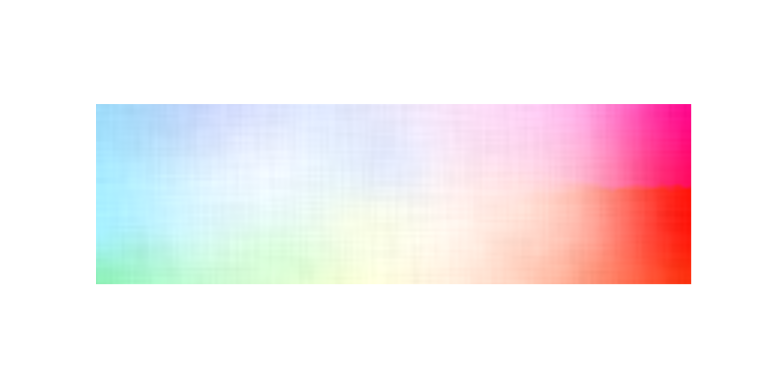
Give the GLSL for this background, as a Shadertoy shader.

```glsl
// A soft rainbow panel on white: four rows of colour stops are blended
// by smooth curves, pale glows are laid over the middle, and value noise
// adds cloudy mottling, a faint weave and a ragged pink-to-red seam.

const vec3 PAPER = vec3(1.0);
const vec2 PANEL_MIN = vec2(0.125, 0.260);
const vec2 PANEL_MAX = vec2(0.900, 0.729);
const float PANEL_ASPECT = 3.3;
const float SEAM_HEIGHT = 0.54;
const float SEAM_RAGGED = 0.035;
const float SEAM_SOFT = 0.28;
const float SEAM_SHARP = 0.025;
const float CLOUD_AMOUNT = 0.045;
const float WEAVE_AMOUNT = 0.022;
const int LAST_STOP = 5;

// Colour stops from left to right, one row per height
const vec3 TOP_ROW[6] = vec3[6](
    vec3(0.62, 0.86, 0.98), vec3(0.78, 0.83, 0.98), vec3(0.87, 0.90, 0.99),
    vec3(0.97, 0.88, 0.97), vec3(1.00, 0.70, 0.92), vec3(1.00, 0.03, 0.56));
const vec3 UPPER_ROW[6] = vec3[6](
    vec3(0.65, 0.91, 1.00), vec3(0.87, 0.94, 1.00), vec3(0.88, 0.95, 0.99),
    vec3(0.99, 0.92, 0.96), vec3(1.00, 0.75, 0.83), vec3(1.00, 0.03, 0.36));
const vec3 LOWER_ROW[6] = vec3[6](
    vec3(0.64, 0.93, 1.00), vec3(0.86, 0.97, 0.99), vec3(0.92, 0.98, 0.95),
    vec3(1.00, 0.95, 0.92), vec3(1.00, 0.74, 0.69), vec3(1.00, 0.07, 0.03));
const vec3 BOTTOM_ROW[6] = vec3[6](
    vec3(0.56, 0.95, 0.72), vec3(0.78, 0.98, 0.82), vec3(0.96, 1.00, 0.83),
    vec3(1.00, 0.92, 0.85), vec3(1.00, 0.66, 0.56), vec3(1.00, 0.20, 0.06));

const vec3 WHITE_GLOW = vec3(0.97, 0.97, 1.00);
const vec3 LAVENDER_GLOW = vec3(0.87, 0.90, 0.99);
const vec3 YELLOW_GLOW = vec3(0.99, 0.99, 0.87);
const vec3 GREEN_GLOW = vec3(0.82, 0.99, 0.82);

float hash(vec2 p) {
    vec3 q = fract(p.xyx * 0.1031);
    q += dot(q, q.yzx + 33.33);
    return fract((q.x + q.y) * q.z);
}

float valueNoise(vec2 p) {
    vec2 cell = floor(p);
    vec2 f = fract(p);
    f = f * f * (3.0 - 2.0 * f);
    float low = mix(hash(cell), hash(cell + vec2(1, 0)), f.x);
    float high = mix(hash(cell + vec2(0, 1)), hash(cell + vec2(1, 1)), f.x);
    return mix(low, high, f.y);
}

// Layered noise centred on zero
float clouds(vec2 p) {
    float sum = 0.0;
    float weight = 0.5;
    for (int i = 0; i < 4; i++) {
        sum += weight * (valueNoise(p) - 0.5);
        p = p * 2.1 + 17.3;
        weight *= 0.55;
    }
    return sum;
}

// Catmull-Rom curve through one row of stops
vec3 rowColour(vec3 row[6], float u) {
    float x = clamp(u, 0.0, 1.0) * float(LAST_STOP);
    int i = min(int(x), LAST_STOP - 1);
    float t = x - float(i);
    vec3 a = row[max(i - 1, 0)];
    vec3 b = row[i];
    vec3 c = row[i + 1];
    vec3 d = row[min(i + 2, LAST_STOP)];
    return b + 0.5 * t * (c - a + t * (2.0 * a - 5.0 * b + 4.0 * c - d
        + t * (3.0 * (b - c) + d - a)));
}

vec3 addGlow(vec3 base, vec3 glow, vec2 p, vec2 centre, vec2 size, float amount) {
    vec2 d = (p - centre) / size;
    return mix(base, glow, amount * exp(-dot(d, d)));
}

vec3 panelColour(vec2 p) {
    vec2 q = p * vec2(PANEL_ASPECT, 1.0);
    float cloud = clouds(q * 4.0);

    // Upper and lower halves, meeting at a seam that sharpens to the right
    vec3 upper = mix(rowColour(UPPER_ROW, p.x), rowColour(TOP_ROW, p.x),
        smoothstep(0.5, 1.05, p.y));
    vec3 lower = mix(rowColour(BOTTOM_ROW, p.x), rowColour(LOWER_ROW, p.x),
        smoothstep(-0.05, 0.38, p.y + 0.08 * cloud));
    float width = mix(SEAM_SOFT, SEAM_SHARP, smoothstep(0.55, 0.9, p.x));
    float seam = SEAM_HEIGHT + SEAM_RAGGED * (valueNoise(q * 22.0) - 0.5);
    vec3 colour = mix(lower, upper, smoothstep(seam - width, seam + width, p.y));

    // Pale glows through the middle
    vec2 g = p + 0.06 * vec2(cloud, -cloud);
    colour = addGlow(colour, WHITE_GLOW, g, vec2(0.31, 0.66), vec2(0.10, 0.28), 0.6);
    colour = addGlow(colour, LAVENDER_GLOW, g, vec2(0.49, 0.69), vec2(0.07, 0.20), 0.7);
    colour = addGlow(colour, YELLOW_GLOW, g, vec2(0.46, 0.30), vec2(0.09, 0.18), 0.6);
    colour = addGlow(colour, GREEN_GLOW, g, vec2(0.30, 0.14), vec2(0.09, 0.18), 0.6);

    // Mottling and crossed streaks
    float weave = valueNoise(q * vec2(60.0, 5.0)) + valueNoise(q * vec2(5.0, 60.0)) - 1.0;
    return clamp(colour + CLOUD_AMOUNT * cloud + WEAVE_AMOUNT * weave, 0.0, 1.0);
}

void mainImage(out vec4 fragColor, in vec2 fragCoord) {
    vec2 uv = fragCoord / iResolution.xy;
    vec2 p = (uv - PANEL_MIN) / (PANEL_MAX - PANEL_MIN);

    // Panel mask with edges one pixel soft
    vec2 inside = min(uv - PANEL_MIN, PANEL_MAX - uv) * iResolution.xy;
    vec2 cover = clamp(inside + 0.5, 0.0, 1.0);
    fragColor = vec4(mix(PAPER, panelColour(p), cover.x * cover.y), 1.0);
}
```
